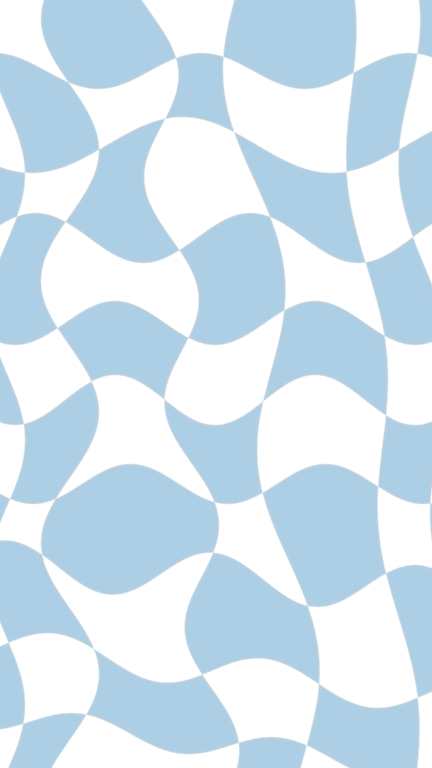
This pattern is drawn by a Shadertoy shader. Its source:

```glsl
// Wavy, liquid checkerboard in pale blue and white.

#define CANVAS vec2(432.0, 768.0)   // design units across and down
#define BLUE vec3(0.68, 0.81, 0.90)
#define RIM_BLUE vec3(0.73, 0.81, 0.87)
#define WHITE vec3(1.0)
#define RIM_WIDTH 1.7               // greyer band along the blue edges
#define SOFTNESS 0.75               // edge half-width in output pixels
#define COLUMN_TILT 0.09
#define ROW_TILT 0.06
#define COLUMNS 6
#define ROWS 9

const float TAU = 6.2831853;

// Each wave holds: base offset, amplitude, wavelength, crest position.
const vec4 columnWaves[COLUMNS] = vec4[COLUMNS](
    vec4(  7.0, 18.0, 265.0, 175.0),
    vec4( 70.0, 29.0, 262.0, 150.0),
    vec4(150.0, 22.0, 225.0,  70.0),
    vec4(238.0, 22.0, 380.0, 275.0),
    vec4(343.0, 12.0, 350.0, 355.0),
    vec4(401.0, 18.0, 350.0, 355.0));

const vec4 rowWaves[ROWS] = vec4[ROWS](
    vec4( 71.0, 18.0, 207.0,  98.0),
    vec4(145.0, 28.0, 300.0,  32.0),
    vec4(238.0, 25.0, 215.0, 143.0),
    vec4(323.0, 22.0, 200.0,  15.0),
    vec4(400.0, 25.0, 200.0,  15.0),
    vec4(484.0, 20.0, 195.0,  33.0),
    vec4(564.0, 24.0, 205.0, 110.0),
    vec4(645.0, 18.0, 210.0, 160.0),
    vec4(718.0, 14.0, 200.0, 180.0));

// Approximate signed distance to a tilted cosine curve.
float waveDistance(float across, float along, vec4 wave, float tilt) {
    float phase = TAU * (along - wave.w) / wave.z;
    float curve = wave.x + tilt * along + wave.y * cos(phase);
    float slope = tilt - wave.y * TAU / wave.z * sin(phase);
    return (across - curve) / sqrt(1.0 + slope * slope);
}

// Flip the checker sign across a line and track the nearest edge.
void crossLine(float dist, float soft, inout float checker, inout float nearest) {
    checker *= clamp(-dist / soft, -1.0, 1.0);
    nearest = min(nearest, abs(dist));
}

void mainImage(out vec4 fragColor, in vec2 fragCoord) {
    // Design space with y running down from the top
    vec2 uv = fragCoord / iResolution.xy;
    vec2 p = vec2(uv.x, 1.0 - uv.y) * CANVAS;
    float soft = SOFTNESS * CANVAS.x / iResolution.x;

    float checker = 1.0;
    float nearest = CANVAS.y;

    // Upright lines
    for (int i = 0; i < COLUMNS; i++) {
        float tilt = COLUMN_TILT * clamp(float(i) - 1.0, 0.0, 1.0);
        crossLine(waveDistance(p.x, p.y, columnWaves[i], tilt), soft, checker, nearest);
    }

    // Level lines, sloping more towards the bottom
    for (int i = 0; i < ROWS; i++) {
        float tilt = ROW_TILT * clamp(float(i) - 5.0, 0.0, 2.0);
        crossLine(waveDistance(p.y, p.x, rowWaves[i], tilt), soft, checker, nearest);
    }

    // Flat fill with a faint rim
    float rim = 1.0 - smoothstep(RIM_WIDTH - soft, RIM_WIDTH + soft, nearest);
    vec3 blue = mix(BLUE, RIM_BLUE, rim);
    fragColor = vec4(mix(WHITE, blue, 0.5 + 0.5 * checker), 1.0);
}
```
